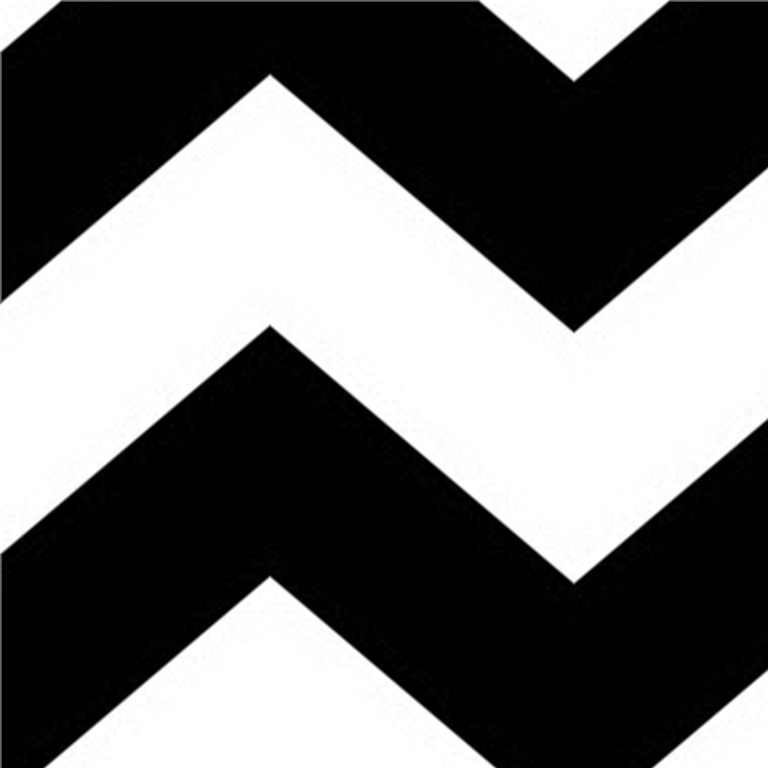
Reproduce this pattern procedurally as a three.js fragment shader.

```glsl
#define PERIOD_X 0.7917
#define PERIOD_Y 0.6536
#define PEAK_X 0.3516
#define BAND_Y 0.7396
#define SLOPE 0.849
#define SOFTNESS 0.0028
#define RIM_WIDTH 0.0022
#define RIM_GREY 0.42
#define SPECKLE 0.025
#define SPECKLE_CELLS 190.0

varying vec2 vUv;

float hash(vec2 p) {
  return fract(sin(dot(p, vec2(127.1, 311.7))) * 43758.5453);
}

// Distance from x to the nearest multiple of period
float fold(float x, float period) {
  return abs(mod(x + 0.5 * period, period) - 0.5 * period);
}

// Signed distance to the chevron edges, negative inside a white band
float chevron(vec2 p) {
  float height = p.y + SLOPE * fold(p.x - PEAK_X, PERIOD_X);
  float offset = fold(height - BAND_Y, PERIOD_Y) - 0.25 * PERIOD_Y;
  return offset / sqrt(1.0 + SLOPE * SLOPE);
}

void main() {
  float dist = chevron(vUv);
  float tone = 1.0 - smoothstep(-SOFTNESS, SOFTNESS, dist);

  // Faint compression speckle close to the edges
  float grain = hash(floor(vUv * SPECKLE_CELLS));
  float nearEdge = 1.0 - smoothstep(0.015, 0.07, abs(dist));
  float wear = SPECKLE * nearEdge * grain * grain * grain;
  tone = mix(tone + wear, tone - wear, step(0.5, tone));

  // Thin grey rim along the left and top
  float rimDist = min(vUv.x, 1.0 - vUv.y);
  float rim = 1.0 - smoothstep(0.5 * RIM_WIDTH, 1.5 * RIM_WIDTH, rimDist);
  tone = max(tone, RIM_GREY * rim);

  gl_FragColor = vec4(vec3(tone), 1.0);
}
```
